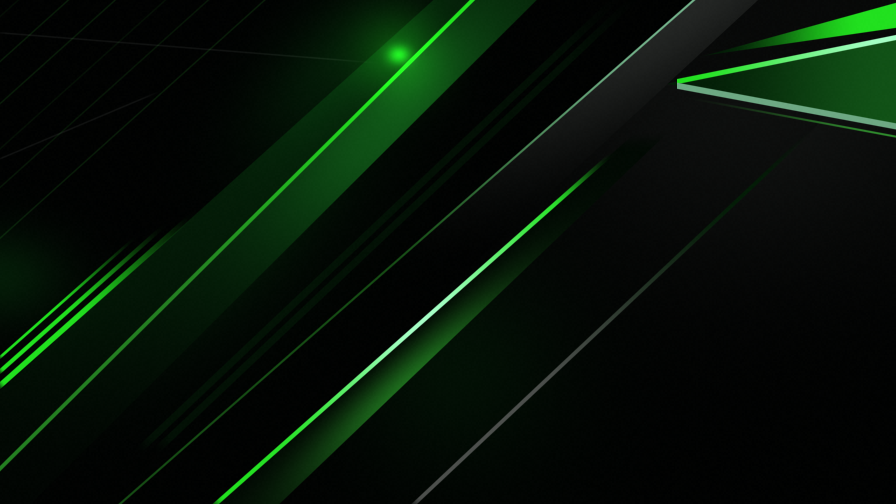
This background is drawn by a Shadertoy shader. Its source:

```glsl
// Dark diagonal panels with green light streaks and a bright wedge at upper right.
// Half-planes shade the panels; tapered strokes and soft Gaussian
// glows add the light. Fine sine-hash grain breaks up the gradients.

const vec2 CANVAS = vec2(1.778, 1.0);
const vec3 BLACK = vec3(0.004, 0.008, 0.006);
const vec3 DEEP = vec3(0.012, 0.11, 0.025);
const vec3 MID = vec3(0.06, 0.29, 0.08);
const vec3 LEAF = vec3(0.14, 0.50, 0.13);
const vec3 NEON = vec3(0.13, 0.88, 0.12);
const vec3 MINT = vec3(0.65, 1.0, 0.78);
const vec3 GREY = vec3(0.13, 0.135, 0.13);
const float GRAIN = 0.008;

// Lines as start.xy, end.xy
const vec4 LONG_LINE = vec4(0.0, 0.07, 0.9375, 1.0);
const vec4 BAND_LEFT = vec4(0.0, 0.225, 0.86, 1.0);
const vec4 BAND_RIGHT = vec4(0.593, 0.53, 1.065, 1.0);
const vec4 THIN_LINE = vec4(0.238, 0.0, 1.377, 1.0);
const vec4 PANEL_EDGE = vec4(0.926, 0.465, 1.505, 1.0);
const vec4 CORE_LINE = vec4(0.428, 0.0, 1.204, 0.686);
const vec4 CORE_EDGE = vec4(0.567, 0.012, 1.296, 0.709);
const vec4 FOLD = vec4(0.822, 0.0, 1.602, 0.733);
const vec4 WEDGE_LOW = vec4(1.343, 0.83, 1.79, 0.747);
const vec4 WEDGE_HIGH = vec4(1.343, 0.838, 1.79, 0.928);

float hash(vec2 p) {
    return fract(sin(dot(p, vec2(12.9898, 78.233))) * 43758.5453);
}

// Signed distance to a line, positive on its right-hand side
float side(vec2 p, vec4 l) {
    vec2 dir = normalize(l.zw - l.xy);
    return dot(p - l.xy, vec2(dir.y, -dir.x));
}

// Position along a line: 0 at its start, 1 at its end
float along(vec2 p, vec4 l) {
    vec2 d = l.zw - l.xy;
    return dot(p - l.xy, d) / dot(d, d);
}

// Antialiased half-plane mask
float cover(float d) {
    float soft = 0.8 / iResolution.y;
    return smoothstep(-soft, soft, d);
}

// Segment of half-width w, fading out at its ends
float streak(vec2 p, vec4 l, float w) {
    float t = along(p, l);
    float ends = smoothstep(-0.02, 0.02, t) * (1.0 - smoothstep(0.85, 1.02, t));
    return cover(w - abs(side(p, l))) * ends;
}

float glow(vec2 p, vec2 center, vec2 radius) {
    vec2 q = (p - center) / radius;
    return exp(-dot(q, q));
}

// Glow stretched along the main diagonal
float diagonalGlow(vec2 p, vec2 center, vec2 radius) {
    vec2 q = p - center;
    return glow(vec2(q.x + q.y, q.y - q.x) * 0.7071, vec2(0.0), radius);
}

void mainImage(out vec4 fragColor, in vec2 fragCoord) {
    vec2 p = fragCoord / iResolution.xy * CANVAS;
    float t;

    // Faint streaks and haze at the left
    vec3 col = BLACK + DEEP * 0.9 * glow(p, vec2(0.0, 0.45), vec2(0.13, 0.09));
    for (float k = 0.0; k < 6.0; k++) {
        vec2 a = vec2(-0.02, 0.50 + 0.085 * k + 0.03 * hash(vec2(k, 3.0)));
        float fade = 0.09 + 0.14 * hash(vec2(k, 7.0));
        col += LEAF * fade * streak(p, vec4(a, a + vec2(0.7, 0.63)), 0.0014);
    }
    col += GREY * 0.45 * streak(p, vec4(0.0, 0.935, 0.75, 0.875), 0.0015);
    col += GREY * 0.45 * streak(p, vec4(0.0, 0.685, 0.32, 0.82), 0.0015);

    // Broad green band, split by the long line
    float longSide = side(p, LONG_LINE), bandRight = side(p, BAND_RIGHT);
    float rise = smoothstep(0.0, 0.65, p.y);
    col += cover(side(p, BAND_LEFT)) * cover(-longSide) * DEEP * (0.15 + 0.75 * rise);
    col += cover(longSide) * cover(-bandRight) * (DEEP * (0.1 + 0.9 * rise)
        + MID * 0.72 * diagonalGlow(p, vec2(0.78, 0.76), vec2(0.30, 0.15)));
    col += DEEP * 0.9 * cover(-longSide) * diagonalGlow(p, vec2(0.68, 0.88), vec2(0.22, 0.10));
    col += DEEP * 0.5 * cover(bandRight) * exp(-max(bandRight, 0.0) * 14.0)
        * glow(p, vec2(0.58, 0.45), vec2(0.35));

    // Twin dim stripes
    for (float k = 0.0; k < 2.0; k++) {
        vec4 stripe = vec4(0.29, 0.12, 1.22, 1.0) + vec4(0.035, 0.0, 0.035, 0.0) * k;
        col += DEEP * 0.45 * streak(p, stripe, 0.007);
    }

    // Grey panel and the dark slab to its right
    float thinSide = side(p, THIN_LINE), panelEdge = side(p, PANEL_EDGE);
    float slab = cover(panelEdge);
    col += cover(thinSide) * (1.0 - slab) * GREY * smoothstep(0.45, 1.0, p.y)
        * (1.05 - 0.5 * smoothstep(0.0, 0.14, thinSide));
    col += slab * GREY * 0.48 * glow(p, vec2(1.48, 0.82), vec2(0.45, 0.33))
        * (0.8 + 0.2 * cover(side(p, FOLD)));

    // Lower green band
    float coreSide = side(p, CORE_LINE), coreEdge = side(p, CORE_EDGE);
    float lower = cover(coreSide) * cover(-coreEdge) * (1.0 - smoothstep(0.70, 0.74, p.y));
    vec3 shade = LEAF * 0.85 * smoothstep(-0.01, 0.085, coreSide)
        * diagonalGlow(p, vec2(0.80, 0.27), vec2(0.28, 0.2));
    col = mix(col, BLACK + DEEP * 0.25 + shade, lower);
    col += DEEP * 0.5 * cover(coreEdge) * glow(p, vec2(0.90, 0.28), vec2(0.22));

    // Wedge with a beam above it
    float low = side(p, WEDGE_LOW), high = side(p, WEDGE_HIGH);
    float reach = smoothstep(1.34, 1.78, p.x), tip = slab * step(1.343, p.x);
    col = mix(col, mix(DEEP, MID * 1.1, reach), cover(-low) * cover(high) * slab);
    float above = cover(-high) * slab;
    col = mix(col, BLACK + GREY * 0.2, above);
    float beam = above * cover(-side(p, vec4(1.40, 0.89, 1.78, 0.945)))
        * cover(side(p, vec4(1.40, 0.89, 1.78, 0.995)));
    col = mix(col, mix(DEEP, NEON, smoothstep(1.42, 1.72, p.x)), beam);
    col = mix(col, mix(NEON, MINT, reach), tip * cover(0.005 - abs(high)));
    col = mix(col, MINT * 0.66, tip * cover(0.006 - abs(low)));
    col += LEAF * reach * cover(0.002 - abs(low - 0.02));

    // Light lines
    t = along(p, LONG_LINE);
    col = mix(col, mix(LEAF, NEON, smoothstep(0.35, 0.85, t)), cover(0.0038 - abs(longSide)));
    t = along(p, THIN_LINE);
    col = mix(col, mix(LEAF * 0.6, MINT * 0.7, smoothstep(0.45, 0.95, t)), cover(0.0021 - abs(thinSide)));
    t = (along(p, CORE_LINE) - 0.53) / 0.22;
    col = mix(col, mix(NEON, MINT, exp(-t * t)), streak(p, CORE_LINE, 0.0042));
    col = mix(col, mix(GREY * 2.3, DEEP, smoothstep(0.2, 0.62, p.y)), streak(p, FOLD, 0.0038));
    for (float k = 0.0; k < 3.0; k++) {
        vec2 a = vec2(0.0, 0.235 + 0.028 * k);
        vec4 ray = vec4(a, a + vec2(0.40, 0.355) * (1.0 - 0.15 * k));
        float fade = 1.0 - smoothstep(0.35, 1.0, along(p, ray));
        col = mix(col, NEON, streak(p, ray, 0.0055 - 0.0014 * k) * fade);
    }

    // Spark and grain
    vec2 spark = vec2(0.792, 0.891);
    col += NEON * (0.65 * glow(p, spark, vec2(0.022, 0.018)) + 0.25 * glow(p, spark, vec2(0.08)));
    col += GRAIN * (hash(floor(p * 288.0)) - 0.5);
    fragColor = vec4(clamp(col, 0.0, 1.0), 1.0);
}
```
